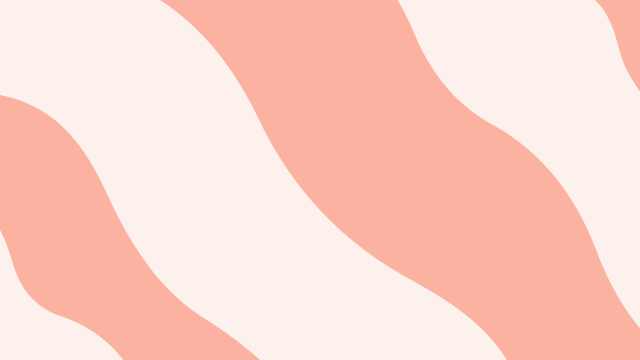
Give the GLSL for this background, as a Shadertoy shader.

```glsl
// Wavy diagonal bands of coral and cream, falling from upper left to lower right.
// The plane is turned by 45 degrees; each border is a smooth cubic curve giving
// the position across the bands from the position along them.

// Cubic curve from a to b; each knot holds (along, across, slope)
float span(float along, vec3 a, vec3 b) {
    float len = b.x - a.x;
    float f = clamp((along - a.x) / len, 0.0, 1.0);
    float g = 1.0 - f;
    return mix(a.y, b.y, f * f * (3.0 - 2.0 * f))
         + len * f * g * (a.z * g - b.z * f);
}

// Border through five knots, level beyond its ends
float border(float along, vec3 knot[5]) {
    float across = span(along, knot[0], knot[1]);
    for (int i = 1; i < 4; i++) {
        if (along > knot[i].x) across = span(along, knot[i], knot[i + 1]);
    }
    return across;
}

// Coverage of the side above a border, softened over one pixel
float above(float gap) {
    float pixel = 1.5 * 768.0 / iResolution.x;
    return clamp(gap / pixel + 0.5, 0.0, 1.0);
}

void mainImage(out vec4 fragColor, in vec2 fragCoord) {
    // Canvas of 768 by 432 units, with depth measured from the top
    vec2 p = fragCoord / iResolution.xy * vec2(768.0, 432.0);
    float depth = 432.0 - p.y;
    float along = p.x + depth;
    float across = p.x - depth;

    // Borders from lower left to upper right
    float lowerCorner = border(along, vec3[5](
        vec3(276, -276, -0.29), vec3(330, -300, -0.55), vec3(451, -307, 0.5),
        vec3(580, -284, -0.13), vec3(660, -310, -0.45)));
    float leftBand = border(along, vec3[5](
        vec3(114, -114, 0.67), vec3(360, -104, -0.37), vec3(627, -137, 0.227),
        vec3(744, -120, 0.05), vec3(840, -116, 0.0)));
    float middleLower = border(along, vec3[5](
        vec3(192, 192, 0.21), vec3(455, 167, -0.355), vec3(824, 156, 0.29),
        vec3(1040, 176, -0.245), vec3(1150, 130, -0.5)));
    float middleUpper = border(along, vec3[5](
        vec3(477, 477, -0.26), vec3(537, 457, -0.41), vec3(739, 441, 0.29),
        vec3(1016, 415, -0.45), vec3(1162, 374, -0.09)));
    float upperCorner = border(along, vec3[5](
        vec3(714, 714, 0.03), vec3(768, 702, -0.44), vec3(811, 679, -0.54),
        vec3(878, 658, -0.2), vec3(950, 650, 0.1)));

    // Each border switches the coral on or off
    float coralAmount = above(across - lowerCorner) - above(across - leftBand)
                      + above(across - middleLower) - above(across - middleUpper)
                      + above(across - upperCorner);

    vec3 cream = vec3(0.992, 0.945, 0.935);
    vec3 coral = vec3(0.985, 0.697, 0.629);
    fragColor = vec4(mix(cream, coral, coralAmount), 1.0);
}
```
